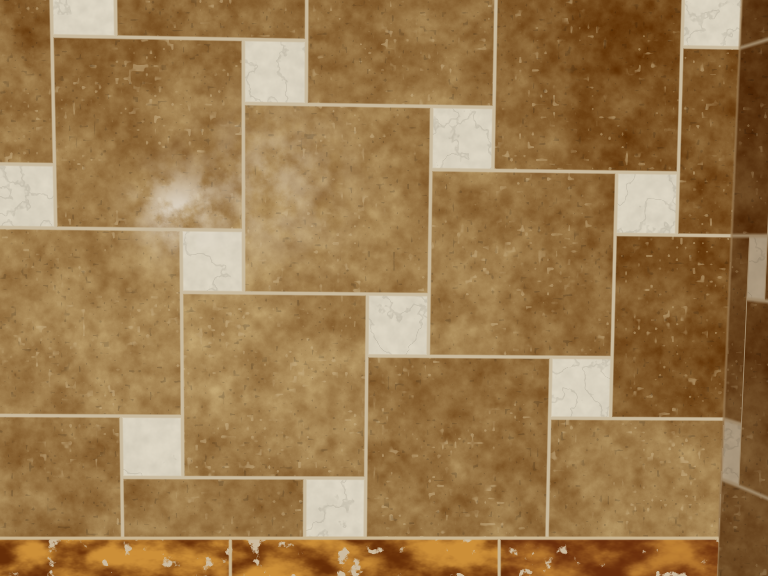
Write a Shadertoy shader that draws this texture.

```glsl
// Pinwheel stone wall: large travertine squares, each with a small ivory square at
// its corner, on the lattice (3,1),(-1,3). A slight perspective bends the grid; a side
// wall folds away at the right, and a rust-coloured border runs along the bottom.

float hash(vec2 p) {
    vec3 h = fract(vec3(p.xyx) * 0.1031);
    h += dot(h, h.yzx + 33.33);
    return fract((h.x + h.y) * h.z);
}

float noise(vec2 p) {
    vec2 i = floor(p), f = fract(p);
    f = f * f * (3.0 - 2.0 * f);
    return mix(mix(hash(i), hash(i + vec2(1, 0)), f.x),
               mix(hash(i + vec2(0, 1)), hash(i + vec2(1, 1)), f.x), f.y);
}

float fbm(vec2 p) {
    float sum = 0.0, amp = 0.5;
    for (int i = 0; i < 5; i++) {
        sum += amp * noise(p);
        p = mat2(1.6, 1.2, -1.2, 1.6) * p + 17.3;
        amp *= 0.5;
    }
    return sum;
}

float boxDistance(vec2 p, float halfSide) {
    vec2 d = abs(p) - halfSide;
    return max(d.x, d.y);
}

// Returns (signed distance to tile edge, 1 if the tile is small, tile id)
vec4 pinwheel(vec2 p) {
    vec2 base = floor(vec2(3.0 * p.x + p.y, 3.0 * p.y - p.x) / 10.0);
    vec4 nearest = vec4(9.0, 0.0, 0.0, 0.0);
    for (int j = -1; j <= 1; j++)
    for (int i = -1; i <= 1; i++) {
        vec2 id = base + vec2(i, j);
        vec2 r = p - id.x * vec2(3, 1) - id.y * vec2(-1, 3);
        float large = boxDistance(r - 1.5, 1.5);
        float small = boxDistance(r - vec2(3.5, 0.5), 0.5);
        if (large < nearest.x) nearest = vec4(large, 0.0, id);
        if (small < nearest.x) nearest = vec4(small, 1.0, id);
    }
    return nearest;
}

// Perspective from the 12 by 9 canvas (y down) to grid units
vec2 wallGrid(vec2 p) {
    float u = (p.x - 0.80 - 0.02 * p.y) / (0.9875 - 0.0048 * p.y);
    u -= 0.0018 * u * (10.0 - u) * (1.0 - p.y / 9.0);
    float top = 0.548 + 0.0175 * p.x, bottom = 8.41 + 0.001 * p.x;
    float v = 8.0 * (p.y - top) / (bottom - top);
    return vec2(u, v - 0.004 * v * (8.0 - v));
}

vec3 travertine(vec2 p, float level, vec2 seed) {
    float cloud = fbm(p * 1.5 + seed) - 0.48;
    float grain = fbm(p * 6.0 + seed) - 0.48;
    level += 0.75 * cloud + 0.65 * grain;
    vec3 col = mix(vec3(0.43, 0.26, 0.08), vec3(0.71, 0.59, 0.39), level);
    // Pale mineral flecks and small dark pits
    float fleck = smoothstep(0.76, 0.95, noise(p * 15.0 + seed));
    fleck *= smoothstep(0.42, 0.65, fbm(p * 2.5 - seed));
    float pit = smoothstep(0.82, 0.98, noise(p * 18.0 - seed));
    return mix(col, vec3(0.79, 0.70, 0.54), 0.5 * fleck) * (1.0 - 0.14 * pit);
}

void mainImage(out vec4 fragColor, in vec2 fragCoord) {
    vec2 p = fragCoord / iResolution.xy * vec2(12, 9);
    p.y = 9.0 - p.y;
    float px = 12.0 / iResolution.x;

    // Fold the grid at the corner
    float corner = 11.59 - 0.043 * p.y;
    float depth = p.x - corner;
    float side = smoothstep(-px, px, depth);
    vec2 grid = wallGrid(vec2(min(p.x, corner), p.y));
    if (depth > 0.0)
        grid = vec2(1.0 + depth / 0.28, 3.0 + (grid.y - 3.0) * (1.0 - 0.1 * depth));
    vec4 tile = pinwheel(grid);
    vec2 seed = 31.0 * vec2(hash(tile.zw + 40.0), hash(tile.wz + 73.0));

    // Stone level: bright near the lamp, darker at the top and right
    vec2 fromLamp = p - vec2(3.2, 4.2);
    float level = 0.58 + 0.22 * exp(-dot(fromLamp, fromLamp) / 7.0);
    level -= 0.36 * smoothstep(6.0, 11.0, p.x) * (1.0 - smoothstep(6.0, 7.2, p.y));
    level -= 0.16 * (1.0 - smoothstep(0.0, 2.5, p.y));
    level += 0.18 * (hash(tile.zw + 9.0) - 0.5);
    vec3 col = travertine(p, level, seed);

    // Ivory squares with faint veins
    float vein = 1.0 - smoothstep(0.0, 0.025, abs(fbm(p * 1.8 + seed) - 0.48));
    vec3 ivory = vec3(0.85, 0.82, 0.75) + 0.07 * (fbm(p * 7.0) - 0.5);
    col = mix(col, ivory - 0.06 * vein, tile.y);

    // Patchy lamp reflection
    vec2 core = p - vec2(2.75, 3.3), halo = p - vec2(4.2, 2.9);
    float shine = 0.85 * exp(-3.0 * dot(core, core)) + 0.4 * exp(-0.9 * dot(halo, halo));
    col = mix(col, vec3(0.88, 0.85, 0.80), shine * smoothstep(0.15, 0.7, fbm(p * 4.0)));

    // Grout, then the shaded side wall and its corner seam
    float aa = px * mix(1.0, 2.0, side);
    float grout = smoothstep(-0.028 - aa, -0.028 + aa, tile.x);
    col = mix(col, vec3(0.79, 0.73, 0.62), grout);
    col *= mix(vec3(1), vec3(0.78, 0.72, 0.65), side);
    float seam = 1.0 - smoothstep(0.0, 0.02 + px, abs(depth));
    col = mix(col, vec3(0.60, 0.48, 0.33), 0.7 * seam);

    // Rust border with long tiles and chalky chips
    float edge = p.y - 8.41;
    float border = smoothstep(-px, px, edge) * (1.0 - side);
    float along = (p.x - 3.6) / 4.2;
    float rust = fbm(p * vec2(1.8, 3.0) + 8.0 * floor(along));
    vec3 ochre = mix(vec3(0.40, 0.18, 0.03), vec3(0.80, 0.56, 0.22), smoothstep(0.25, 0.7, rust));
    ochre = mix(ochre, vec3(0.42, 0.17, 0.06), 0.6 * smoothstep(7.8, 8.0, p.x) * (1.0 - rust));
    ochre = mix(ochre, vec3(0.80, 0.73, 0.62), smoothstep(0.64, 0.74, fbm(p * 5.0 + 3.0)));
    col = mix(col, ochre, border);
    float joint = min(abs(edge), abs(fract(along + 0.5) - 0.5) * 4.2 + step(edge, 0.0));
    float line = 1.0 - smoothstep(0.025 - px, 0.025 + px, joint);
    col = mix(col, vec3(0.79, 0.71, 0.57), line * (1.0 - side));

    fragColor = vec4(col, 1.0);
}
```
